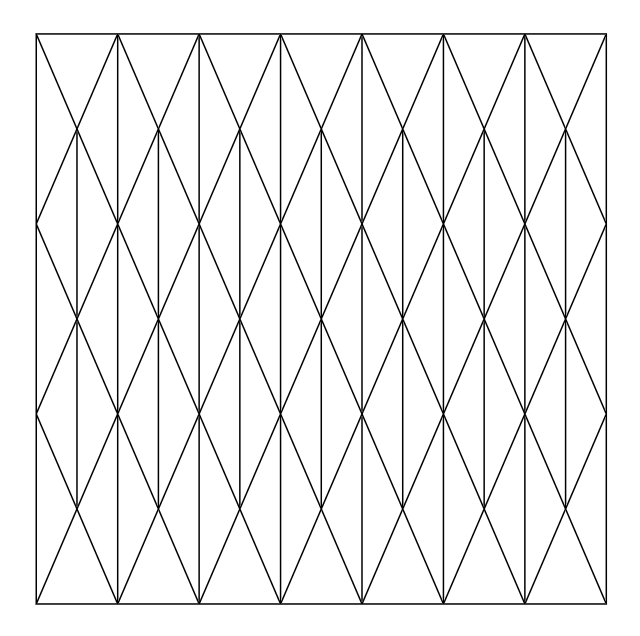
A Shadertoy shader for this pattern:

```glsl
#define COLUMNS 7.0
#define ROWS 3.0
#define SIDE 0.8963
#define CENTER vec2(0.502, 0.4985)
#define LINE_WIDTH 0.00235
#define INK vec3(0.0)
#define PAPER vec3(1.0)

// Distance to the nearest whole number
float toInteger(float x) {
    return abs(x - round(x));
}

// Signed distance to a square centred on the origin
float squareDistance(vec2 p, float halfSide) {
    vec2 q = abs(p) - halfSide;
    return max(q.x, q.y);
}

// Two families of slanted lines crossing at the cell corners and centres
float diamondDistance(vec2 grid, vec2 cell) {
    float nearest = min(toInteger(grid.x + grid.y), toInteger(grid.x - grid.y));
    return nearest / length(1.0 / cell);
}

// Full-height lines on cell borders, shorter ones through cell centres
float uprightDistance(vec2 grid, vec2 cell) {
    float border = toInteger(grid.x) * cell.x;
    float overshoot = max(abs(grid.y - 0.5 * ROWS) - 0.5 * (ROWS - 1.0), 0.0);
    vec2 middle = vec2(toInteger(grid.x - 0.5), overshoot) * cell;
    return min(border, length(middle));
}

void mainImage(out vec4 fragColor, in vec2 fragCoord) {
    float pixel = 1.0 / iResolution.y;
    vec2 p = (fragCoord - CENTER * iResolution.xy) * pixel;
    vec2 cell = SIDE / vec2(COLUMNS, ROWS);
    vec2 grid = (p + 0.5 * SIDE) / cell;

    // Lattice clipped to the square, then its frame
    float square = squareDistance(p, 0.5 * SIDE);
    float lattice = min(diamondDistance(grid, cell), uprightDistance(grid, cell));
    float d = min(max(lattice, square), abs(square));

    // Line coverage over one pixel
    float coverage = clamp(0.5 + (0.5 * LINE_WIDTH - d) / pixel, 0.0, 1.0);
    fragColor = vec4(mix(PAPER, INK, coverage), 1.0);
}
```
